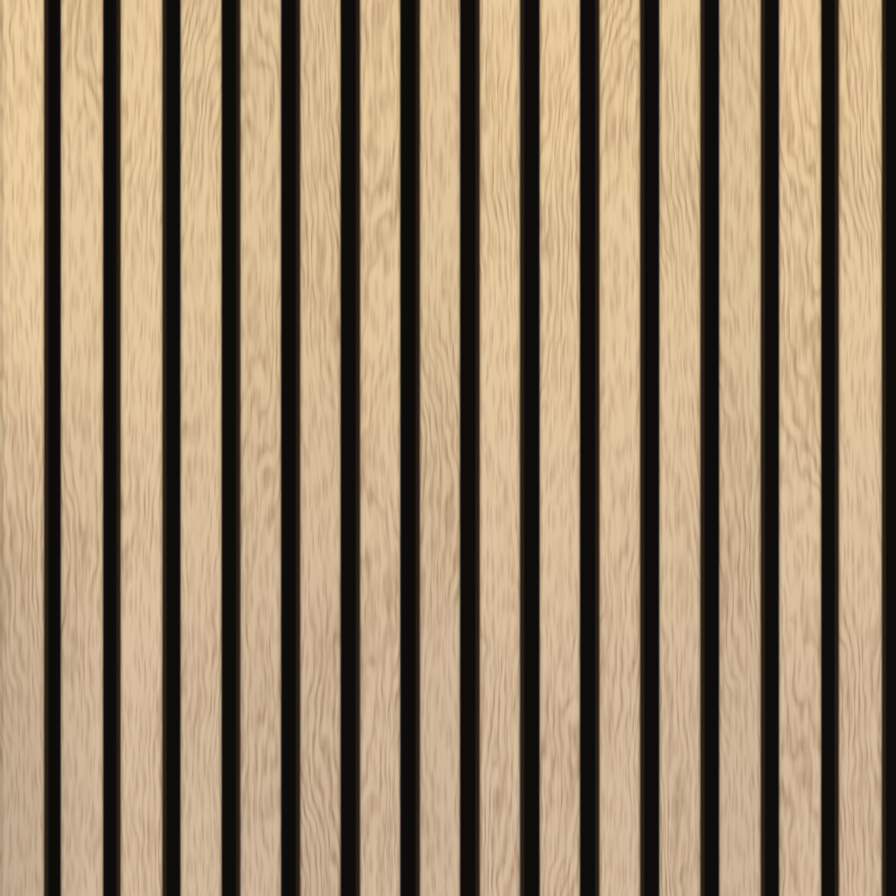
Reproduce this texture procedurally as a three.js fragment shader.

```glsl
// Fifteen upright pale oak slats over a black backing, each with its own grain.
// Slats repeat with floor and fract; layered sines bend the growth rings,
// and stretched cellular noise draws the short pores and fibres.
varying vec2 vUv;

const float PITCH = 0.0668;       // slat plus gap, as a share of the canvas
const float FIRST_EDGE = 0.0009;  // left edge of the first slat
const float EDGE_BLUR = 0.026;    // softness, as a share of the pitch
const float LIP_WIDTH = 0.07;     // visible slat side inside the gap

const vec3 PALE_OAK = vec3(0.91, 0.805, 0.655);
const vec3 DARK_GRAIN = vec3(0.71, 0.59, 0.45);
const vec3 WARM_TOP = vec3(1.0, 0.99, 0.95);
const vec3 COOL_BASE = vec3(0.92, 0.915, 0.95);
const vec3 BACKING = vec3(0.055, 0.043, 0.043);
const vec3 LIP_BROWN = vec3(0.18, 0.135, 0.09);

float hash(vec2 p) {
  return fract(sin(dot(p, vec2(127.1, 311.7))) * 4375.85);
}

// Distance to the nearest scattered point
float cellular(vec2 p) {
  vec2 cell = floor(p);
  float nearest = 2.0;
  for (int j = -1; j <= 1; j++) {
    for (int i = -1; i <= 1; i++) {
      vec2 c = cell + vec2(float(i), float(j));
      vec2 point = c + vec2(hash(c), hash(c + 19.7));
      nearest = min(nearest, distance(p, point));
    }
  }
  return nearest;
}

// Rotated, bent sine layers, roughly -1 to 1
float layeredSines(vec2 p, float seed) {
  float sum = 0.0;
  float amplitude = 0.5;
  for (int i = 0; i < 5; i++) {
    sum += amplitude * sin(p.x + seed + 1.7 * sin(p.y + seed * 1.3));
    p = mat2(1.2, 1.5, -1.5, 1.2) * p;
    seed += 2.4;
    amplitude *= 0.55;
  }
  return sum;
}

// Wood colour at p, measured in pitches within one slat
vec3 oak(vec2 p, float id) {
  float seed = 40.0 * hash(vec2(id, 3.0));
  float lean = 1.8 * (hash(vec2(id, 8.0)) - 0.5);
  float density = mix(4.5, 8.0, hash(vec2(id, 5.0)));

  // Growth rings, strong in some patches and faint in others
  float drift = layeredSines(p * vec2(2.0, 0.45), seed);
  float rings = p.x * density + p.y * lean + 2.2 * drift;
  float line = pow(0.5 + 0.5 * sin(6.2832 * rings), 2.0);
  float patches = layeredSines(p * vec2(1.5, 0.6), seed + 11.0);
  float ringStrength = mix(0.12, 0.42, smoothstep(-0.5, 0.7, patches));

  // Pores and fibres follow the drift slightly
  vec2 along = vec2(p.x + 0.08 * drift, p.y);
  float pores = 1.0 - smoothstep(0.08, 0.5, cellular(along * vec2(13.0, 1.5) + seed));
  float fibres = cellular(along * vec2(19.0, 0.5) + seed + 7.0);

  float grain = line * ringStrength + 0.28 * pores + 0.24 * (fibres - 0.3);
  grain += 0.07 * patches;
  vec3 wood = mix(PALE_OAK, DARK_GRAIN, clamp(grain, 0.0, 1.0));
  return wood * mix(0.97, 1.03, hash(vec2(id, 13.0)));
}

// Black gap with a faint brown slat side along one edge
vec3 gap(float fromLeft, float fromRight, float id) {
  float side = step(0.5, hash(vec2(id, 21.0)));
  float reach = mix(fromLeft, fromRight, side);
  float lip = 1.0 - smoothstep(LIP_WIDTH - 0.02, LIP_WIDTH + 0.02, reach);
  return mix(BACKING, LIP_BROWN, 0.8 * lip);
}

void main() {
  float x = max(vUv.x - FIRST_EDGE, 0.0) / PITCH;
  float id = floor(x);
  vec2 p = vec2(fract(x), vUv.y / PITCH);

  // Slats look slightly wider toward the canvas sides
  float offCentre = 2.0 * (id + 0.35) * PITCH - 1.0;
  float width = 0.675 + 0.055 * offCentre * offCentre;

  // Signed distance inside the slat, with the next slat's edge blended in
  float inside = max(min(p.x, width - p.x), p.x - 1.0);
  if (id < 0.5) inside = max(inside, min(EDGE_BLUR, width - p.x));
  float coverage = smoothstep(-EDGE_BLUR, EDGE_BLUR, inside);

  // Warm light above, cooler below, dullest in the lower left
  vec3 light = mix(COOL_BASE, WARM_TOP, smoothstep(0.05, 0.9, vUv.y));
  float corner = (1.0 - smoothstep(0.02, 0.12, vUv.x)) * (1.0 - smoothstep(0.1, 0.7, vUv.y));
  light *= 1.0 - 0.1 * corner;

  float slatId = p.x > 0.5 * (1.0 + width) ? id + 1.0 : id;
  vec2 local = vec2(x - slatId, p.y);
  vec3 wood = oak(local, slatId) * light;
  wood *= mix(0.86, 1.0, smoothstep(0.0, 0.07, inside));

  vec3 dark = gap(p.x - width, 1.0 - p.x, id);
  gl_FragColor = vec4(mix(dark, wood, coverage), 1.0);
}
```
